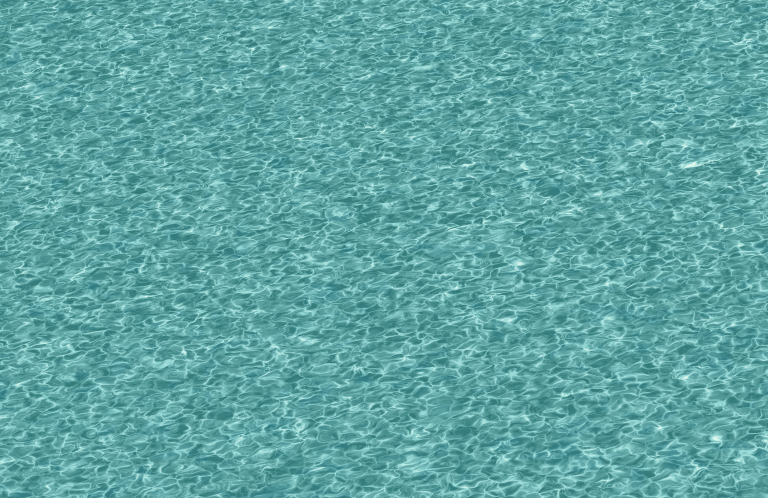
Give the GLSL for this texture, as a Shadertoy shader.

```glsl
// Sunlit turquoise pool water: a fine net of bright caustic lines over rippled depths.

const vec3 DEEP_WATER  = vec3(0.230, 0.510, 0.510);
const vec3 LIGHT_WATER = vec3(0.580, 0.845, 0.835);
const vec3 GLINT       = vec3(0.900, 0.980, 0.940);
const vec3 BLUE_TINT   = vec3(-0.012, 0.000, 0.020);
const vec2 NEAR_FREQ   = vec2(29.0, 58.0);  // cells per canvas height, bottom edge
const vec2 FAR_GAIN    = vec2(9.0, 24.0);   // extra frequency towards the top
const float TILT       = 0.15;              // ripples rise to the right
const float WARP       = 0.80;
const float LINE_WIDTH = 0.14;
const float BASE_TONE  = 0.08;
const float COARSE_NET = 1.35;
const float FINE_NET   = 0.70;
const float SWELL      = 0.55;
const float GRAIN      = 0.60;
const int   AA         = 2;

vec2 hash22(vec2 p) {
    vec3 q = fract(vec3(p.xyx) * vec3(0.1031, 0.1030, 0.0973));
    q += dot(q, q.yzx + 33.33);
    return fract((q.xx + q.yz) * q.zy);
}

float noise(vec2 p) {
    vec2 i = floor(p), f = fract(p);
    f = f * f * (3.0 - 2.0 * f);
    float low  = mix(hash22(i).x, hash22(i + vec2(1, 0)).x, f.x);
    float high = mix(hash22(i + vec2(0, 1)).x, hash22(i + vec2(1, 1)).x, f.x);
    return mix(low, high, f.y);
}

float fbm(vec2 p) {
    float sum = 0.0, amp = 0.54;
    for (int k = 0; k < 3; k++) {
        sum += amp * noise(p);
        p = mat2(1.9, 0.5, -0.5, 1.9) * p + 17.3;
        amp *= 0.55;
    }
    return sum;
}

// Bright lines along the borders of a jittered cell pattern
float causticNet(vec2 p) {
    vec2 cell = floor(p), f = fract(p);
    float nearest = 8.0, second = 8.0;
    for (int y = -1; y <= 1; y++)
    for (int x = -1; x <= 1; x++) {
        vec2 g = vec2(x, y);
        float d = length(g + hash22(cell + g) - f);
        second = min(second, max(nearest, d));
        nearest = min(nearest, d);
    }
    return exp(-(second - nearest) / LINE_WIDTH);
}

vec3 water(vec2 uv) {
    // Foreshortened surface coordinates
    float depth = uv.y - TILT * uv.x + 0.2;
    vec2 p = vec2((uv.x - 0.77) * (NEAR_FREQ.x + FAR_GAIN.x * depth),
                  depth * (NEAR_FREQ.y + FAR_GAIN.y * depth)) + 100.0;

    // Ripples bend the net
    vec2 bend = vec2(noise(p * 0.9 + 7.1), noise(p * 0.9 + 43.7)) - 0.5;
    bend += 0.6 * (vec2(noise(p * 2.1 + 61.3), noise(p * 2.1 + 23.9)) - 0.5);
    vec2 q = p + WARP * bend;

    // Two nets, each fading in and out within a cell or two
    float coarse = causticNet(q) * mix(0.1, 0.95, noise(p * 1.3 + 31.0));
    float fine = causticNet(q * 1.6 + bend + 50.0) * mix(0.1, 0.9, noise(p * 1.2 + 83.0));

    // Soft light patches and small ripples
    float swell = fbm(q * 1.2 + 11.0) - 0.5;
    float grain = noise(q * vec2(2.4, 2.6) + 5.0) - 0.5;

    float tone = BASE_TONE + COARSE_NET * coarse + FINE_NET * fine
               + SWELL * swell + GRAIN * grain;

    // Small scattered sun glints
    float cluster = smoothstep(0.65, 0.95, noise(p * 0.8 + 19.0));
    tone += 0.6 * cluster * (coarse + fine);

    vec3 color = mix(DEEP_WATER, LIGHT_WATER, clamp(tone, -0.06, 1.0));
    color = mix(color, GLINT, smoothstep(0.95, 2.0, tone));
    float blue = smoothstep(0.6, 0.9, noise(p * 0.8 + 71.0));
    return color + BLUE_TINT * blue * (1.0 - clamp(tone, 0.0, 1.0));
}

void mainImage(out vec4 fragColor, in vec2 fragCoord) {
    vec3 color = vec3(0.0);
    for (int j = 0; j < AA; j++)
    for (int i = 0; i < AA; i++) {
        vec2 offset = (vec2(i, j) + 0.5) / float(AA) - 0.5;
        color += water((fragCoord + offset) / iResolution.y);
    }
    fragColor = vec4(color / float(AA * AA), 1.0);
}
```
